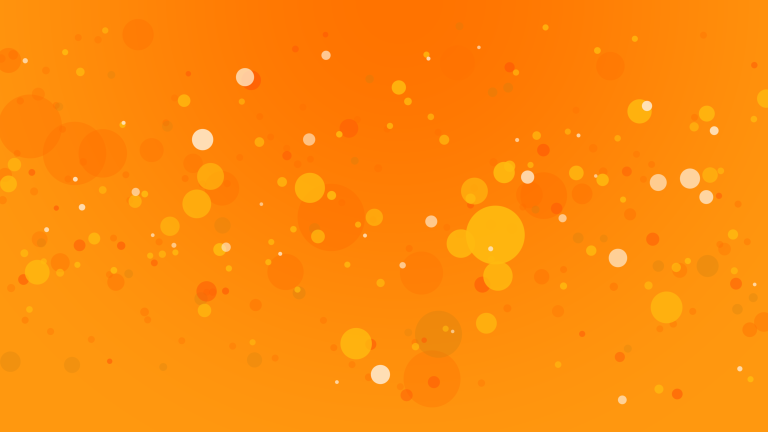
Give the GLSL for this background, as a WebGL 2 fragment shader.

```glsl
#version 300 es
precision highp float;
// Warm orange glow scattered with translucent, yellow, red and cream discs.

uniform vec2 u_resolution;
out vec4 fragColor;

// Colours
const vec3 GLOW_CORE = vec3(1.00, 0.45, 0.00);
const vec3 GLOW_RIM  = vec3(1.00, 0.595, 0.06);
const vec3 SHADE     = vec3(1.00, 0.43, 0.00);
const vec3 BROWN     = vec3(0.80, 0.50, 0.06);
const vec3 RED       = vec3(1.00, 0.34, 0.02);
const vec3 YELLOW    = vec3(1.00, 0.73, 0.06);
const vec3 CREAM     = vec3(1.00, 0.90, 0.77);

// Layout, in units of the canvas height
const vec2  GLOW_CENTRE = vec2(0.52, 1.0);   // fraction of width, height
const float GLOW_RADIUS = 1.2;
const vec2  HERO_CENTRE = vec2(0.645, 0.456); // fraction of width, height
const float HERO_RADIUS = 0.068;
const vec2  BUD_OFFSET  = vec2(0.006, -0.095);
const float BUD_RADIUS  = 0.034;

// Disc layer: count, size range, size falloff, opacity, lean to the left,
// and how strongly the discs gather in the middle band.
struct Layer {
    int count;
    float minRadius, maxRadius, falloff, opacity, lean, gather;
    vec3 colour;
};

const Layer SHADES  = Layer(110, 0.008, 0.078, 6.0, 0.45, 1.35, 0.5, SHADE);
const Layer BROWNS  = Layer( 28, 0.009, 0.060, 4.0, 0.32, 1.10, 0.5, BROWN);
const Layer REDS    = Layer( 32, 0.006, 0.024, 2.0, 0.65, 1.00, 0.7, RED);
const Layer YELLOWS = Layer( 88, 0.007, 0.037, 4.0, 0.88, 1.00, 0.7, YELLOW);
const Layer CREAMS  = Layer( 38, 0.004, 0.025, 3.0, 0.92, 0.90, 0.7, CREAM);

// Integer hash to four values in 0..1
vec4 hash4(uint n, uint seed) {
    uvec4 v = uvec4(n, n + 71u, n + 163u, n + 397u) * 1597334u + seed * 381201u;
    v = (v ^ (v >> 16)) * 2146121u;
    v = (v ^ (v >> 15)) * 2221713u;
    v ^= v >> 16;
    return vec4(v & 0xFFFFu) / 65535.0;
}

// Disc coverage with an edge about one pixel wide
float disc(vec2 p, vec2 centre, float radius) {
    float pixel = 1.0 / u_resolution.y;
    return 1.0 - smoothstep(-0.7 * pixel, 0.7 * pixel, distance(p, centre) - radius);
}

// Blend one layer of scattered discs over the colour
vec3 scatter(vec3 base, vec2 p, float aspect, Layer layer, uint seed) {
    for (int i = 0; i < layer.count; i++) {
        vec4 h = hash4(uint(i), seed);
        float across = (float(i) + h.x) / float(layer.count);
        float up = mix(h.y, 0.5 * (h.y + h.z), layer.gather);
        vec2 centre = vec2(aspect * pow(across, layer.lean), up);
        float radius = mix(layer.minRadius, layer.maxRadius, pow(h.w, layer.falloff));
        float strength = layer.opacity * mix(0.7, 1.0, fract(h.x * 17.0));
        base = mix(base, layer.colour, strength * disc(p, centre, radius));
    }
    return base;
}

void main() {
    vec2 p = gl_FragCoord.xy / u_resolution.y;
    float aspect = u_resolution.x / u_resolution.y;
    vec2 toCanvas = vec2(aspect, 1.0);

    // Background glow from the top edge
    float glow = smoothstep(0.0, GLOW_RADIUS, distance(p, GLOW_CENTRE * toCanvas));
    vec3 colour = mix(GLOW_CORE, GLOW_RIM, glow);

    // Faint discs first
    colour = scatter(colour, p, aspect, SHADES, 11u);
    colour = scatter(colour, p, aspect, BROWNS, 23u);
    colour = scatter(colour, p, aspect, REDS, 37u);

    // Large yellow disc with a smaller one below it
    vec2 hero = HERO_CENTRE * toCanvas;
    colour = mix(colour, YELLOW, 0.9 * disc(p, hero, HERO_RADIUS));
    colour = mix(colour, YELLOW, 0.8 * disc(p, hero + BUD_OFFSET, BUD_RADIUS));

    // Bright discs on top
    colour = scatter(colour, p, aspect, YELLOWS, 53u);
    colour = scatter(colour, p, aspect, CREAMS, 79u);

    fragColor = vec4(colour, 1.0);
}
```
